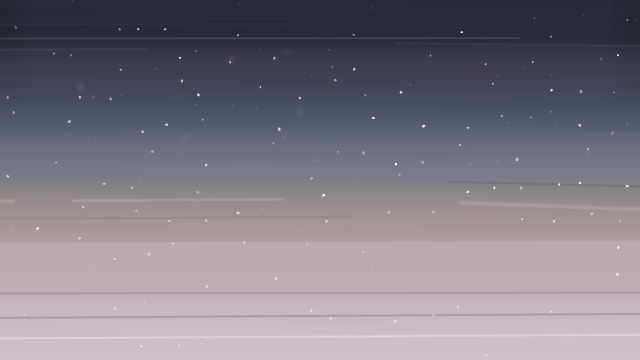
A WebGL 2 fragment shader for this background:

```glsl
#version 300 es
precision highp float;
// Dusk sky painted in wide horizontal strokes, fading from slate to pale mauve.
// A chain of colour bands is bent by stretched noise, then crossed by thin
// brush lines and sprinkled with hashed flecks of snow.

uniform vec2 u_resolution;
out vec4 outColor;

float hash(vec2 p) {
    return fract(sin(dot(p, vec2(127.1, 311.7))) * 43758.5453);
}

float noise(vec2 p) {
    vec2 cell = floor(p);
    vec2 f = fract(p);
    f = f * f * (3.0 - 2.0 * f);
    float low = mix(hash(cell), hash(cell + vec2(1.0, 0.0)), f.x);
    float high = mix(hash(cell + vec2(0.0, 1.0)), hash(cell + vec2(1.0, 1.0)), f.x);
    return mix(low, high, f.y);
}

// Blends towards the next colour as y falls from top to bottom.
vec3 band(vec3 above, vec3 below, float top, float bottom, float y) {
    return mix(above, below, clamp((top - y) / (top - bottom), 0.0, 1.0));
}

vec3 skyColor(float y, float edgeY) {
    vec3 c = vec3(0.160, 0.168, 0.212);
    c = band(c, vec3(0.205, 0.210, 0.265), 0.888, 0.862, y);
    c = band(c, vec3(0.240, 0.241, 0.307), 0.862, 0.820, y);
    c = band(c, vec3(0.255, 0.265, 0.345), 0.820, 0.765, y);
    c = band(c, vec3(0.285, 0.305, 0.395), 0.765, 0.705, y);
    c = band(c, vec3(0.335, 0.355, 0.445), 0.705, 0.650, y);
    c = band(c, vec3(0.395, 0.410, 0.490), 0.650, 0.615, y);
    c = band(c, vec3(0.450, 0.460, 0.530), 0.615, 0.555, y);
    c = band(c, vec3(0.470, 0.480, 0.540), 0.555, 0.512, y);
    c = band(c, vec3(0.515, 0.510, 0.520), 0.512, 0.485, y);
    c = band(c, vec3(0.580, 0.548, 0.545), 0.485, 0.440, y);
    c = band(c, vec3(0.630, 0.583, 0.575), 0.440, 0.390, y);
    c = band(c, vec3(0.680, 0.615, 0.610), 0.390, 0.335, y);
    // Crisp boundary where the mauve foreground begins.
    c = band(c, vec3(0.728, 0.664, 0.690), 0.331, 0.327, edgeY);
    c = band(c, vec3(0.738, 0.678, 0.707), 0.265, 0.205, y);
    c = band(c, vec3(0.770, 0.722, 0.753), 0.205, 0.150, y);
    c = band(c, vec3(0.790, 0.745, 0.780), 0.150, 0.074, y);
    return band(c, vec3(0.802, 0.762, 0.796), 0.074, 0.0, y);
}

// Coverage of a soft, nearly horizontal brush line between two points.
float stroke(vec2 p, vec2 a, vec2 b, float halfWidth, float pixel) {
    vec2 dir = b - a;
    float t = clamp(dot(p - a, dir) / dot(dir, dir), 0.0, 1.0);
    float d = length(p - a - dir * t);
    return 1.0 - smoothstep(halfWidth - pixel * 0.5, halfWidth + pixel, d);
}

// One jittered, slightly oval fleck per occupied cell.
float flecks(vec2 p, float size, float chance, float radius, float seed, float blur) {
    vec2 cell = floor(p / size);
    vec2 key = cell + seed;
    vec2 jitter = vec2(hash(key + 3.1), hash(key + 7.7));
    vec2 center = (cell + 0.15 + 0.7 * jitter) * size;
    float angle = 6.2832 * hash(key + 11.3);
    vec2 axis = vec2(cos(angle), sin(angle));
    vec2 q = p - center;
    q = vec2(dot(q, axis), dot(q, vec2(-axis.y, axis.x)) * 1.35);
    float r = radius * mix(0.6, 1.15, hash(key + 17.9));
    float disc = 1.0 - smoothstep(r - blur, r + blur, length(q));
    return disc * step(hash(key), chance) * mix(0.35, 1.0, hash(key + 23.5));
}

void main() {
    float pixel = 1.0 / u_resolution.y;
    vec2 p = gl_FragCoord.xy * pixel;
    float w = u_resolution.x * pixel;
    float x = p.x / w;

    // Stretched noise bends the bands and leaves bristle streaks.
    float broad = noise(vec2(p.x * 1.6, p.y * 32.0)) - 0.5;
    float fine = noise(vec2(p.x * 1.1 + 9.0, p.y * 95.0)) - 0.5;
    float middle = smoothstep(0.32, 0.42, p.y) * (1.0 - smoothstep(0.86, 0.92, p.y));
    float y = p.y + (broad * 0.020 + fine * 0.010) * mix(0.4, 1.0, middle);
    vec3 color = skyColor(y, p.y - 0.006 * x + 0.003);
    color += (broad * 0.012 + fine * 0.014) * mix(0.35, 1.0, middle);

    // Darkened upper corners.
    float side = smoothstep(0.44, 0.5, abs(x - 0.5));
    color *= 1.0 - 0.10 * side * smoothstep(0.65, 0.9, p.y);

    // Pale and dark brush lines.
    vec3 pale = vec3(0.86, 0.82, 0.84);
    vec3 slate = vec3(0.25, 0.25, 0.31);
    color = mix(color, pale, 0.14 * stroke(p, vec2(0.0, 0.893), vec2(0.81 * w, 0.894), 0.0018, pixel));
    color = mix(color, pale, 0.04 * stroke(p, vec2(0.0, 0.932), vec2(0.45 * w, 0.934), 0.0015, pixel));
    color = mix(color, pale, 0.07 * stroke(p, vec2(0.62 * w, 0.880), vec2(w, 0.872), 0.0015, pixel));
    color = mix(color, pale, 0.06 * stroke(p, vec2(0.0, 0.862), vec2(0.23 * w, 0.863), 0.0020, pixel));
    color = mix(color, slate, 0.20 * stroke(p, vec2(0.70 * w, 0.495), vec2(w, 0.482), 0.0022, pixel));
    color = mix(color, pale, 0.22 * stroke(p, vec2(0.115 * w, 0.443), vec2(0.44 * w, 0.446), 0.0028, pixel));
    color = mix(color, pale, 0.18 * stroke(p, vec2(0.0, 0.442), vec2(0.02 * w, 0.442), 0.0040, pixel));
    color = mix(color, pale, 0.20 * stroke(p, vec2(0.72 * w, 0.437), vec2(w, 0.418), 0.0045, pixel));
    color = mix(color, slate, 0.10 * stroke(p, vec2(0.0, 0.393), vec2(0.55 * w, 0.397), 0.0025, pixel));
    color = mix(color, slate, 0.20 * stroke(p, vec2(0.0, 0.185), vec2(w, 0.187), 0.0018, pixel));
    color = mix(color, slate, 0.25 * stroke(p, vec2(0.0, 0.117), vec2(w, 0.128), 0.0020, pixel));
    color = mix(color, vec3(0.92, 0.89, 0.91), 0.55 * stroke(p, vec2(0.0, 0.060), vec2(w, 0.070), 0.0020, pixel));

    // Blurred distant flakes, then bright and dim flecks.
    float upper = smoothstep(0.55, 0.65, p.y);
    float density = mix(0.28, 0.55, smoothstep(0.22, 0.36, p.y)) * (1.0 - 0.5 * smoothstep(0.8, 0.95, p.y));
    float glow = exp(-pow(length(p - vec2(0.126 * w, 0.759)) / 0.014, 4.0));
    color = mix(color, pale, 0.09 * max(glow, upper * flecks(p, 0.19, 0.18, 0.012, 41.0, 0.006)));
    color = mix(color, pale, 0.35 * flecks(p, 0.075, density * 0.6, 0.0030, 5.0, pixel * 0.7));
    color = mix(color, vec3(0.97, 0.96, 0.97), flecks(p, 0.088, density, 0.0042, 19.0, pixel * 0.7));

    outColor = vec4(color, 1.0);
}
```
